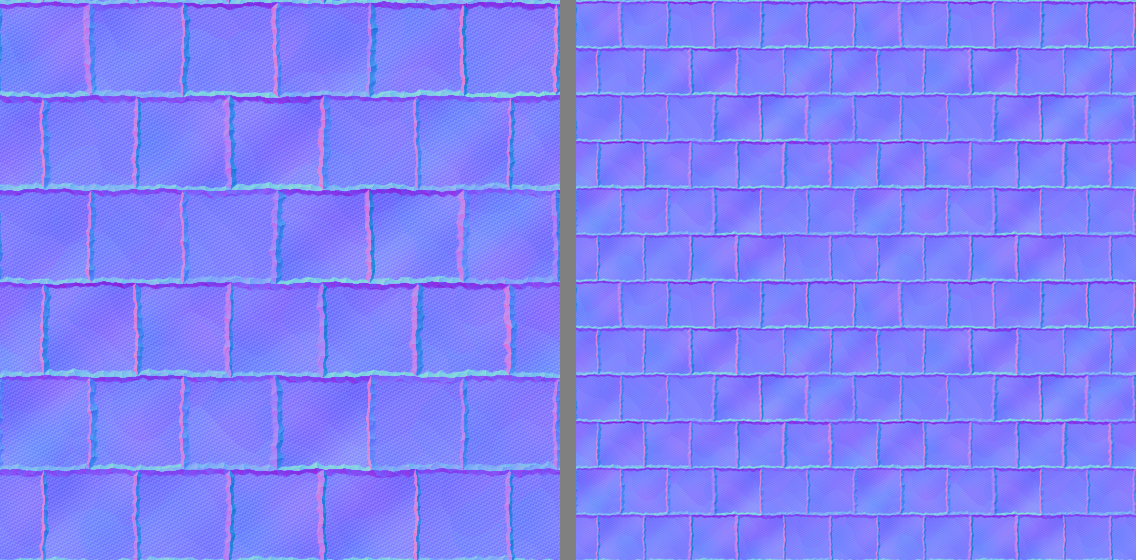
Left: one tile. Right: repeated 2 by 2.
Write a three.js fragment shader that draws this texture map.

```glsl
varying vec2 vUv;

const float TAU = 6.2831853;
const float STONES = 6.0;

float hash(vec2 p) {
  return fract(sin(dot(p, vec2(127.1, 311.7))) * 4375.85);
}

vec2 hash2(vec2 p) {
  return vec2(hash(p), hash(p + 17.3));
}

// Whole cell index, safely wrapped
vec2 wrapCell(vec2 cell, float count) {
  return floor(mod(cell + 0.5, count));
}

// Wrapping cellular noise: vector from the nearest feature point
vec2 cellular(vec2 uv, float count) {
  vec2 cell = floor(uv * count);
  vec2 local = fract(uv * count);
  vec2 nearest = vec2(2.0);
  for (int y = -1; y <= 1; y++) {
    for (int x = -1; x <= 1; x++) {
      vec2 offset = vec2(float(x), float(y));
      vec2 away = local - offset - hash2(wrapCell(cell + offset, count));
      if (dot(away, away) < dot(nearest, nearest)) nearest = away;
    }
  }
  return nearest;
}

// Layered sines with whole frequencies bend the joints
vec2 jointWarp(vec2 uv) {
  vec2 a = TAU * uv.yx;
  vec2 b = TAU * uv;
  return 0.010 * sin(a * 5.0 + b * 3.0 + vec2(0.4, 2.1))
       + 0.006 * sin(a * 17.0 - b * 5.0 + vec2(1.7, 0.3))
       + 0.004 * sin(a * 41.0 + b * 11.0 + vec2(3.2, 4.4));
}

void main() {
  // Running bond, nudged so that joints stay clear of the border
  vec2 p = vUv * STONES + jointWarp(vUv) + vec2(0.032, 0.034);
  p.x += 0.5 * (1.0 - floor(mod(floor(p.y) + 0.5, 2.0)));
  vec2 id = wrapCell(floor(p), STONES);
  vec2 f = fract(p);

  // Chipped edges: width differs per side and along the side
  vec2 side = sign(f - 0.5);
  vec2 edge = 0.5 - abs(f - 0.5);
  vec2 chip = cellular(vUv, 60.0);
  vec2 sideRandom = vec2(hash(id + vec2(side.x * 0.37, 1.3)),
                         hash(id + vec2(2.9, side.y * 0.53)));
  vec2 width = mix(vec2(0.026, 0.044), vec2(0.068, 0.066), sideRandom);
  vec2 ratio = edge / (width * (0.65 + 0.75 * length(chip)));

  // Bevel cover with mitred corners and a soft valley
  vec2 cover = 1.0 - smoothstep(0.74, 1.14, ratio);
  float mitre = smoothstep(-0.25, 0.25, ratio.y - ratio.x);
  cover *= vec2(mitre, 1.0 - mitre) * smoothstep(-0.008, 0.010, edge);
  float bevel = max(cover.x, cover.y);

  // Narrow bevels are steeper; each stone stands out by its own amount
  float depth = mix(0.017, 0.052, hash(id + 5.7));
  vec2 steepness = min(depth / width, vec2(1.2, 1.1));
  vec2 slope = side * cover * steepness * (0.9 + 0.3 * chip.yx);
  slope.y = -slope.y;
  slope += bevel * (chip * vec2(0.22, -0.22) + vec2(0.02, 0.04));

  // Slightly domed face with gentle swells and creases
  vec2 phase = TAU * hash2(id + 9.1);
  vec2 swell = sin(TAU * (f * 0.55 + f.yx * vec2(0.6, -0.5)) + phase);
  swell += 0.6 * sin(TAU * (f * 0.9 - f.yx * 0.8) + phase.yx);
  vec2 face = swell * mix(0.02, 0.085, hash(id + 3.3));
  face += (f - 0.5) * vec2(0.07, -0.13);
  face += 0.045 * cellular(vUv + 0.03 * sin(TAU * vUv.yx * 5.0), 13.0);

  // Fine ripple of short rising strands
  float bend = sin(TAU * dot(vUv, vec2(140.0, 60.0)));
  float ripple = sin(TAU * dot(vUv, vec2(-74.0, 132.0)) + 1.2 * bend);
  face += ripple * vec2(0.05, 0.11) + vec2(0.002, 0.006);

  slope += face * (1.0 - 0.6 * bevel);
  vec3 normal = normalize(vec3(slope, 1.0));
  gl_FragColor = vec4(normal * 0.5 + 0.5, 1.0);
}
```
